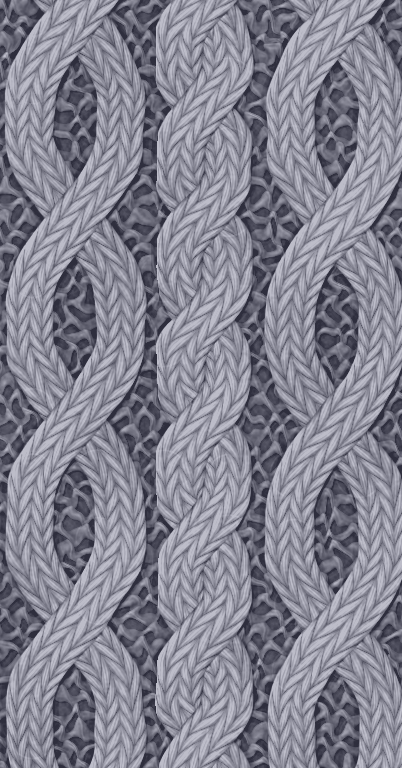
Write a WebGL 1 fragment shader that draws this texture.

```glsl
precision highp float;
uniform vec2 u_resolution;

const float PI = 3.14159265;
const vec3 SHADOW_COLOR = vec3(0.18, 0.18, 0.24);
const vec3 WOOL_COLOR = vec3(0.74, 0.74, 0.79);

// Cables: x of axis, y of one crossing, half spread of strands, crossing period
const vec4 LEFT_CABLE = vec4(0.098, 0.716, 0.059, 0.264);
const vec4 ROPE_CABLE = vec4(0.265, 0.585, 0.031, 0.137);
const vec4 RIGHT_CABLE = vec4(0.438, 0.706, 0.060, 0.264);
const float STRAND_HALF = 0.033;
const float LEG_COLUMNS = 4.0;
const float ROW_HEIGHT = 0.0225;
const float LEG_SLANT = 1.25;
const vec2 PURL_SIZE = vec2(0.029, 0.0215);
const vec2 LIGHT_STEP = vec2(-0.0017, 0.0022);
const float CAVITY_RADIUS = 0.0075;
const float WOBBLE = 0.006;
const float HAIR_CELL = 0.085;

float hash(vec2 p) {
  p = fract(p * vec2(0.1031, 0.1137));
  p += dot(p, p.yx + 33.33);
  return fract((p.x + p.y) * p.x * 7.31);
}

float noise(vec2 p) {
  vec2 i = floor(p), f = fract(p);
  f = f * f * (3.0 - 2.0 * f);
  return mix(mix(hash(i), hash(i + vec2(1.0, 0.0)), f.x),
             mix(hash(i + vec2(0.0, 1.0)), hash(i + 1.0), f.x), f.y);
}

// Round cross-section of a yarn, d from -1 to 1
float tube(float d) {
  return sqrt(max(0.0, 1.0 - d * d));
}

// Slanted stitch legs meeting in V shapes, with twisted plies
float stitches(float column, float row) {
  float c = floor(column);
  float f = column - c - 0.5;
  float lean = 1.0 - 2.0 * mod(c, 2.0);
  float w = row + lean * f * LEG_SLANT;
  float a = fract(w) - 0.5;
  float leg = tube(2.0 * a) * sqrt(max(0.0, cos(PI * f * 0.94)));
  float ply = sin(2.0 * PI * (1.7 * a + 2.2 * f * lean));
  float uneven = hash(vec2(c, floor(w)) + 17.0) - 0.5;
  return leg * (1.0 + 0.14 * ply + 0.25 * uneven);
}

// Height and coverage of one strand; side +1 passes over, -1 under
vec2 strand(vec2 q, float side, float spread, float period) {
  float t = fract(q.y / period);
  float c = clamp((t - 0.08) / 0.84, 0.0, 1.0);
  float center = side * spread * (2.0 * c * c * (3.0 - 2.0 * c) - 1.0);
  float slope = side * spread * 12.0 * c * (1.0 - c) / (0.84 * period);
  float stretch = 1.0 + slope * slope;
  float dx = q.x - center;
  float d = dx / (sqrt(stretch) * STRAND_HALF);
  float row = (q.y + dx * slope / stretch) / ROW_HEIGHT;
  float relief = stitches((clamp(d, -0.999, 0.999) + 1.0) * 0.5 * LEG_COLUMNS, row);
  float lift = side * 0.1 * sin(PI * t);
  float h = 0.2 + 0.42 * tube(d) + 0.34 * relief + lift;
  return vec2(h, 1.0 - smoothstep(0.93, 1.0, abs(d)));
}

// Interlocking purl bumps of the ground
float purl(vec2 p) {
  vec2 q = p / PURL_SIZE + 0.7 * vec2(noise(p * 55.0), noise(p * 48.0 + 9.0));
  float h = 0.0;
  for (int i = -1; i <= 1; i++) {
    float row = floor(q.y) + float(i);
    float phase = 2.0 * PI * (q.x + 0.5 * mod(row, 2.0) + 0.25 * hash(vec2(row, 4.0)));
    float d = (q.y - row - 0.5 - 0.3 * sin(phase)) / 0.36;
    float ply = 1.0 + 0.12 * sin(3.0 * phase + 5.0 * d);
    h = max(h, tube(d) * ply * (0.72 + 0.28 * sin(phase)));
  }
  return 0.36 * h;
}

float height(vec2 p) {
  p += WOBBLE * (vec2(noise(p * 23.0), noise(p * 21.0 + 40.0)) - 0.5);
  vec4 cable = p.x < 0.205 ? LEFT_CABLE : p.x < 0.334 ? ROPE_CABLE : RIGHT_CABLE;
  vec2 q = p - cable.xy + vec2(0.0, 0.5 * cable.w);
  vec2 under = strand(q, -1.0, cable.z, cable.w);
  vec2 over = strand(q, 1.0, cable.z, cable.w);
  return mix(mix(purl(p), under.x, under.y), over.x, over.y);
}

// Sparse loose fibres, each an open arc in its own cell
float hairs(vec2 p) {
  vec2 cell = floor(p / HAIR_CELL);
  vec2 q = fract(p / HAIR_CELL) - 0.5;
  float seed = hash(cell + 71.0);
  float ring = abs(length(q) - 0.18 - 0.2 * seed);
  float arc = smoothstep(0.1, 0.5, sin(atan(q.y, q.x) + 40.0 * seed));
  return step(0.55, seed) * arc * (1.0 - smoothstep(0.004, 0.022, ring));
}

void main() {
  vec2 p = gl_FragCoord.xy / u_resolution.y;
  float h = height(p);

  // Directional light and darkened hollows
  float facing = h - height(p + LIGHT_STEP);
  vec2 r = vec2(CAVITY_RADIUS, 0.0);
  float around = 0.25 * (height(p + r) + height(p - r) + height(p + r.yx) + height(p - r.yx));
  float tone = 0.27 + 0.55 * h + 0.6 * facing - 0.9 * (around - h);

  // Fuzz, uneven dye and loose fibres
  tone += 0.12 * (noise(p * 330.0) - 0.5) + 0.08 * (noise(p * vec2(190.0, 110.0)) - 0.5);
  tone += 0.08 * (noise(p * 7.0) - 0.5) + 0.09 * hairs(p);

  gl_FragColor = vec4(mix(SHADOW_COLOR, WOOL_COLOR, clamp(tone, 0.0, 1.0)), 1.0);
}
```
